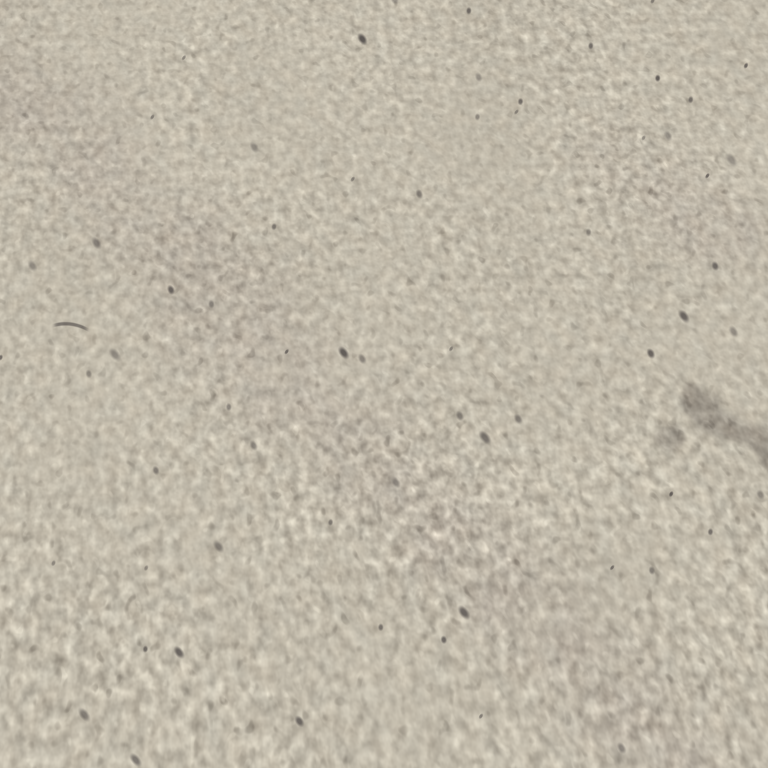
Write a Shadertoy shader that draws this texture.

```glsl
// Weathered pale concrete: fine receding grit, grey diagonal wear, specks and damp stains.
#define BASE_COLOR vec3(0.760, 0.732, 0.670)
#define TONE_TINT vec3(1.0, 1.0, 0.94)
#define WEAR_SHADE vec3(0.036, 0.041, 0.032)
#define STAIN_SHADE vec3(0.140, 0.140, 0.125)
#define SPECK_COLOR vec3(0.33, 0.31, 0.30)
#define GRAIN_CONTRAST 0.165
#define FLECK_DEPTH 0.085
#define GLINT_HEIGHT 0.045
#define SPECK_CELLS 15.0
#define SPECK_SHARE 0.24

vec2 hash2(vec2 p) {
    vec3 q = fract(p.xyx * vec3(0.1031, 0.1030, 0.0973));
    q += dot(q, q.yzx + 33.33);
    return fract((q.xx + q.yz) * q.zy);
}

float cornerSlope(vec2 cell, vec2 offset) {
    return dot(hash2(cell) * 2.0 - 1.0, offset);
}

// Gradient noise, roughly -0.6 to 0.6
float noise(vec2 p) {
    vec2 i = floor(p), f = fract(p);
    vec2 u = f * f * f * (f * (f * 6.0 - 15.0) + 10.0);
    vec2 e = vec2(1.0, 0.0);
    float low = mix(cornerSlope(i, f), cornerSlope(i + e, f - e), u.x);
    float high = mix(cornerSlope(i + e.yx, f - e.yx), cornerSlope(i + 1.0, f - 1.0), u.x);
    return mix(low, high, u.y);
}

float fbm(vec2 p) {
    float sum = 0.0, weight = 1.0;
    for (int k = 0; k < 4; k++) {
        sum += weight * noise(p);
        p = mat2(1.6, 1.2, -1.2, 1.6) * p + 17.3;
        weight *= 0.5;
    }
    return sum;
}

// Grit coordinates: tall coarse grains near the bottom, flat fine ones near the top
vec2 groundCoords(vec2 uv) {
    float across = (uv.x - 0.5) * mix(64.0, 86.0, uv.y);
    float depth = uv.y * (43.0 + 27.0 * uv.y);
    return vec2(across + 0.15 * depth, depth) + 200.0;
}

float segmentDistance(vec2 p, vec2 a, vec2 b) {
    vec2 pa = p - a, ba = b - a;
    return length(pa - ba * clamp(dot(pa, ba) / dot(ba, ba), 0.0, 1.0));
}

// Small dark chips scattered on a jittered grid
float specks(vec2 uv) {
    vec2 p = uv * SPECK_CELLS, home = floor(p);
    float cover = 0.0;
    for (int y = -1; y <= 1; y++)
    for (int x = -1; x <= 1; x++) {
        vec2 cell = home + vec2(x, y);
        vec2 pick = hash2(cell + 71.0);
        vec2 d = p - cell - hash2(cell + 31.0);
        d.x += d.y * (pick.y - 0.5);
        d.y *= 0.75;
        float radius = mix(0.035, 0.09, pick.y * pick.y);
        float chip = 1.0 - smoothstep(radius * 0.35, radius * 1.35, length(d));
        cover = max(cover, chip * step(pick.x, SPECK_SHARE) * mix(0.4, 0.9, hash2(cell + 11.0).x));
    }
    return cover;
}

// Blotches strung along the right edge
float stains(vec2 uv) {
    vec2 p = uv + 0.012 * vec2(fbm(uv * 22.0 + 5.0), fbm(uv * 22.0 + 45.0));
    float trail = segmentDistance(p, vec2(0.905, 0.475), vec2(1.01, 0.405));
    float width = 0.016 + 0.006 * cos((p.x - 0.91) * 70.0);
    float cover = 1.0 - smoothstep(width - 0.008, width + 0.008, trail);
    float drop = length((p - vec2(0.87, 0.428)) * vec2(1.0, 1.15));
    return max(cover, 0.75 * (1.0 - smoothstep(0.012, 0.026, drop)));
}

// Greyed diagonal track and a smaller scuff at the upper right
float wear(vec2 uv) {
    float wobble = 0.05 * fbm(uv * 5.0 + 9.0);
    float track = (uv.x + uv.y - 0.89) * 0.707 + wobble;
    float scuff = segmentDistance(uv, vec2(0.80, 0.78), vec2(0.95, 0.70)) + wobble;
    float cover = exp(-track * track / 0.005) + 0.9 * exp(-scuff * scuff / 0.002);
    return cover * (0.75 + 0.7 * fbm(uv * 13.0));
}

void mainImage(out vec4 fragColor, in vec2 fragCoord) {
    vec2 uv = fragCoord / iResolution.xy;
    vec2 grit = groundCoords(uv);
    float worn = wear(uv);

    // Grain, dark flecks and pale glints
    float contrast = mix(1.15, 0.8, uv.y) + 0.6 * noise(uv * 4.5 + 3.0) + 0.12 * worn;
    float grain = noise(grit) + 0.6 * noise(grit * 1.9 + 40.0) + 0.2 * noise(grit * 3.7);
    float fleck = smoothstep(0.16, 0.48, noise(grit * 1.15 + 90.0));
    float glint = smoothstep(0.2, 0.5, noise(grit * 1.35 + 150.0));
    float tone = contrast * (GRAIN_CONTRAST * grain - FLECK_DEPTH * fleck + GLINT_HEIGHT * glint);
    tone += 0.022 * fbm(uv * 7.0 + 60.0);

    vec3 color = BASE_COLOR + tone * TONE_TINT - worn * WEAR_SHADE;
    color += vec3(0.010, 0.0, -0.008) * noise(grit * 0.6 + 300.0);
    color -= stains(uv) * STAIN_SHADE;
    color = mix(color, SPECK_COLOR, specks(uv));

    // One thin curved fibre
    vec2 fibre = uv - vec2(0.092, 0.578);
    float arc = abs(fibre.y + 9.0 * fibre.x * fibre.x + 0.12 * fibre.x);
    float strand = (1.0 - smoothstep(0.0008, 0.0035, arc)) * (1.0 - smoothstep(0.015, 0.026, abs(fibre.x)));
    color = mix(color, SPECK_COLOR, 0.65 * strand);

    fragColor = vec4(clamp(color, 0.0, 1.0), 1.0);
}
```
